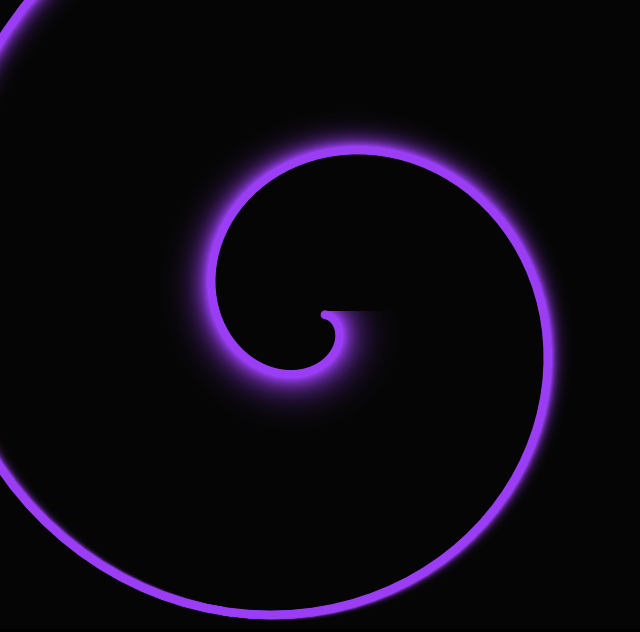
Write a Shadertoy shader that draws this background.

```glsl
// A violet spiral ribbon on near-black, with a glow on one side only.
// The ribbon is the distance to short chords of a polar curve; the glow
// narrows along the curve, then crosses from its outer to its inner side.

const float TAU = 6.2831853;

// Radius of the spiral after the given number of clockwise turns.
float spiralRadius(float turns) {
    return 0.3174 * turns + 0.0368 * turns * turns * turns
         + 0.0079 * exp(-5.0 * max(turns, 0.0));
}

vec2 spiralPoint(float turns) {
    float angle = TAU * turns;
    return spiralRadius(turns) * vec2(cos(angle), -sin(angle));
}

// Returns the distance to the spiral and the turn of its nearest point.
vec2 nearestOnSpiral(vec2 p) {
    const int CHORDS = 160;
    float chordTurns = 1.76 / float(CHORDS);
    vec2 nearest = vec2(1e3, 0.0);
    vec2 start = spiralPoint(0.0);
    for (int i = 0; i < CHORDS; i++) {
        vec2 end = spiralPoint(float(i + 1) * chordTurns);
        vec2 chord = end - start;
        float along = clamp(dot(p - start, chord) / dot(chord, chord), 0.0, 1.0);
        float d = length(p - start - along * chord);
        if (d < nearest.x) nearest = vec2(d, (float(i) + along) * chordTurns);
        start = end;
    }
    return nearest;
}

void mainImage(out vec4 fragColor, in vec2 fragCoord) {
    float pixel = 1.0 / iResolution.y;
    vec2 p = (fragCoord - 0.5 * iResolution.xy) * pixel - vec2(0.0, 0.002);
    vec2 nearest = nearestOnSpiral(p);
    float edge = nearest.x - 0.0069;

    // Unwrap the polar angle onto the nearest arm.
    float turns = fract(atan(-p.y, p.x) / TAU);
    turns += round(nearest.y - turns);

    // Positive reach glows outward, negative reach glows inward.
    float reach = 0.095 * (1.0 - turns * turns / 1.69);
    float side = (length(p) - spiralRadius(turns)) * reach;
    float u = clamp(edge / max(abs(reach), 0.001), 0.0, 1.0);
    float glow = 0.92 * exp(-3.0 * u) * (1.0 - u) * step(0.0, side);

    // Flat cut of the glow above the inner tip.
    bool belowTip = p.x > 0.008 && p.y < 0.0063;
    if (turns < 0.0 && !belowTip) glow = 0.0;

    float ribbon = 1.0 - smoothstep(-0.6 * pixel, 0.6 * pixel, edge);
    vec3 background = vec3(0.02) * step(0.005, fragCoord.y * pixel);
    vec3 violet = vec3(0.605, 0.24, 0.96);
    fragColor = vec4(mix(background, violet, max(ribbon, glow)), 1.0);
}
```
